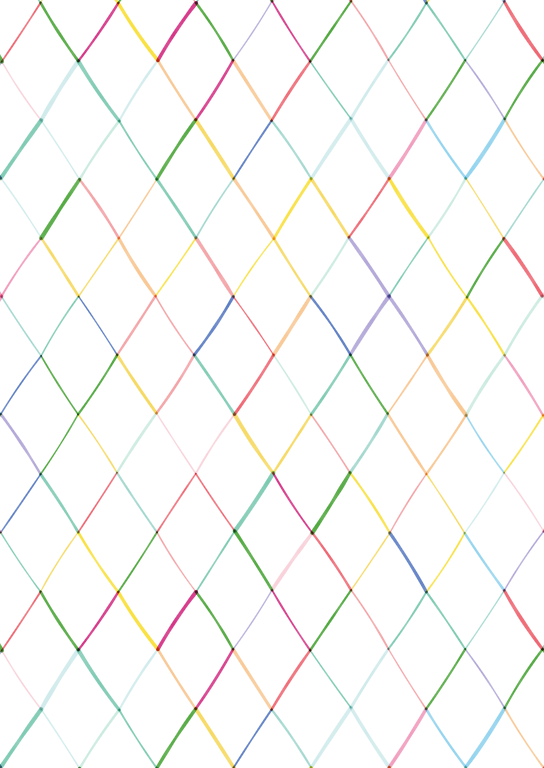
Reproduce this pattern procedurally as a Shadertoy shader.

```glsl
// Lattice of tall diamonds drawn in thin coloured pencil strokes on white.
// Each grid cell holds one diagonal stroke; hashes choose its colour, width and bow,
// and strokes multiply together so that crossings darken.

const vec2 GRID_COUNT = vec2(14.07, 13.04);   // half diamonds across and down
const vec2 GRID_OFFSET = vec2(0.05, 0.035);
const float ROW_PERIOD = 10.0;                // rows before the colours recur
const vec3 PAPER = vec3(0.995, 1.0, 0.995);

const int INK_COUNT = 16;
const vec3 INKS[INK_COUNT] = vec3[INK_COUNT](
    vec3(0.95, 0.60, 0.74), vec3(0.98, 0.82, 0.86), vec3(0.84, 0.20, 0.53),
    vec3(0.98, 0.88, 0.25), vec3(0.97, 0.85, 0.38), vec3(0.49, 0.79, 0.70),
    vec3(0.63, 0.84, 0.81), vec3(0.82, 0.92, 0.93), vec3(0.80, 0.92, 0.88),
    vec3(0.36, 0.49, 0.77), vec3(0.70, 0.65, 0.85), vec3(0.94, 0.40, 0.45),
    vec3(0.96, 0.63, 0.65), vec3(0.98, 0.78, 0.58), vec3(0.32, 0.66, 0.25),
    vec3(0.58, 0.83, 0.94));

// Sine-free hash of a lattice position, with a seed per property
float hash(vec2 p, float seed) {
    vec3 q = fract(p.xyx * vec3(0.1031, 0.1030, 0.0973) + seed * 0.1379);
    q += dot(q, q.yzx + 33.33);
    return fract((q.x + q.y) * q.z);
}

vec2 wrapRow(vec2 p) {
    return vec2(p.x, mod(p.y, ROW_PERIOD));
}

// Smooth variation along a stroke
float noise(float x, vec2 cell, float seed) {
    float i = floor(x);
    float f = fract(x);
    return mix(hash(cell, seed + i), hash(cell, seed + i + 1.0), f * f * (3.0 - 2.0 * f));
}

// Lattice corner with a slight hand-placed error, in canvas widths
vec2 cornerAt(vec2 node, vec2 cellSize) {
    vec2 id = wrapRow(node);
    vec2 error = vec2(hash(id, 1.0), hash(id, 2.0)) - 0.5;
    return (node + error * vec2(0.07, 0.04)) * cellSize;
}

// Coverage of a bowed stroke from a to b; along receives the position on it
float strokeCover(vec2 p, vec2 a, vec2 b, float halfWidth, float bow, float pixel, out float along) {
    vec2 axis = b - a;
    float len = length(axis);
    vec2 dir = axis / len;
    along = clamp(dot(p - a, dir) / len, 0.0, 1.0);
    float arch = 4.0 * along * (1.0 - along);
    vec2 centre = a + axis * along + vec2(-dir.y, dir.x) * bow * arch;
    return clamp((halfWidth - distance(p, centre)) / pixel + 0.5, 0.0, 1.0);
}

// Light passed by the single stroke of a cell
vec3 strokeTint(vec2 p, vec2 cell, vec2 cellSize, float pixel) {
    vec2 id = wrapRow(cell);
    float falling = mod(cell.x + cell.y, 2.0);
    vec2 a = cornerAt(cell + vec2(1.0 - falling, 0.0), cellSize);
    vec2 b = cornerAt(cell + vec2(falling, 1.0), cellSize);

    float weight = hash(id, 3.0);
    float position = clamp((p.y - a.y) / (b.y - a.y), 0.0, 1.0);
    float wear = noise(position * 4.0, id, 20.0);
    float halfWidth = mix(0.0013, 0.0037, weight * weight) * mix(0.85, 1.15, wear);
    float bow = (hash(id, 4.0) - 0.5) * 0.005;

    float along;
    float cover = strokeCover(p, a, b, halfWidth, bow, pixel, along);
    vec3 ink = INKS[int(hash(id, 5.0) * float(INK_COUNT))];
    float pressure = mix(0.85, 1.0, noise(along * 7.0, id, 40.0));
    return mix(vec3(1.0), ink, cover * pressure);
}

void mainImage(out vec4 fragColor, in vec2 fragCoord) {
    vec2 uv = fragCoord / iResolution.xy;
    vec2 grid = vec2(uv.x, 1.0 - uv.y) * GRID_COUNT - GRID_OFFSET;
    vec2 cellSize = vec2(1.0, iResolution.y / iResolution.x) / GRID_COUNT;
    float pixel = 1.0 / iResolution.x;

    // Multiply the strokes of this cell and its neighbours
    vec3 color = PAPER;
    for (int y = -1; y <= 1; y++) {
        for (int x = -1; x <= 1; x++) {
            vec2 cell = floor(grid) + vec2(x, y);
            color *= strokeTint(grid * cellSize, cell, cellSize, pixel);
        }
    }
    fragColor = vec4(color, 1.0);
}
```
